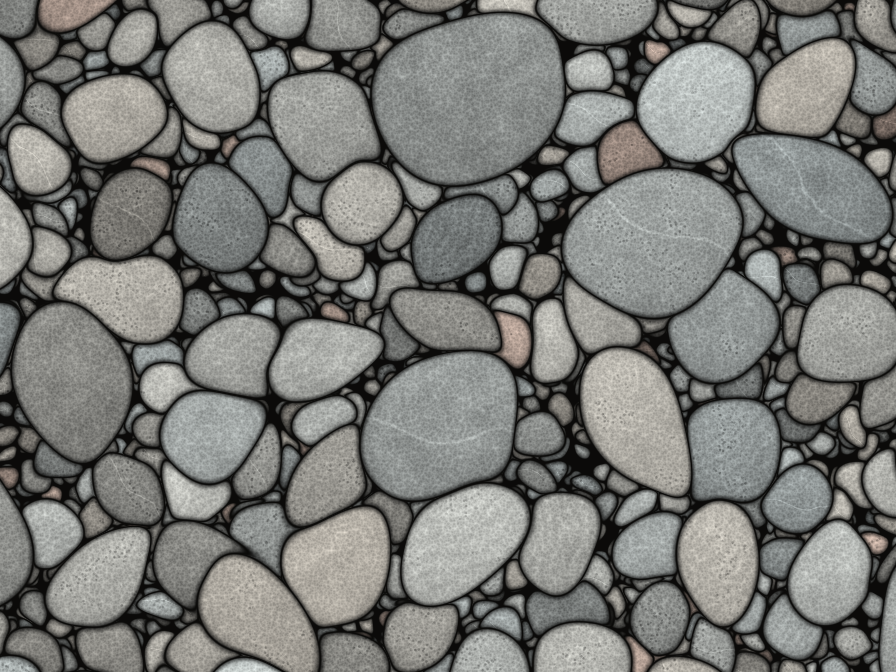
A WebGL 2 fragment shader for this texture:

```glsl
#version 300 es
precision highp float;

uniform vec2 u_resolution;
out vec4 fragColor;

struct Pebble { float dist; vec2 centre; vec2 offset; vec2 id; };

vec3 hash3(vec2 p) {
    vec3 q = fract(p.xyx * vec3(0.1031, 0.1030, 0.0973));
    q += dot(q, q.yxz + 33.33);
    return fract((q.xxy + q.yzz) * q.zyx);
}

vec2 rotate(vec2 p, float angle) {
    float c = cos(angle), s = sin(angle);
    return vec2(c * p.x + s * p.y, c * p.y - s * p.x);
}

float smoothMax(float a, float b, float k) {
    float h = max(k - abs(a - b), 0.0) / k;
    return max(a, b) + 0.25 * h * h * k;
}

float cellular(vec2 p) {
    vec2 base = floor(p);
    float nearest = 2.0;
    for (int y = -1; y <= 1; y++)
    for (int x = -1; x <= 1; x++) {
        vec2 cell = base + vec2(x, y);
        nearest = min(nearest, length(cell + hash3(cell).xy - p));
    }
    return nearest;
}

float layeredSines(vec2 p) {
    float sum = 0.0, weight = 0.5;
    for (int i = 0; i < 5; i++) {
        sum += weight * sin(p.x + 1.7 * sin(p.y)) * cos(p.y + 1.3 * sin(0.8 * p.x));
        p = rotate(p, 1.1) * 1.9 + 2.3;
        weight *= 0.7;
    }
    return sum;
}

float cellSize(int layer) { return 0.27 * pow(0.65, float(layer)); }

// One stone: a tapered, slightly lumpy ellipse
Pebble pebbleAt(vec2 p, vec2 cell, int layer) {
    float size = cellSize(layer);
    vec2 id = cell + 37.0 * float(layer);
    vec3 place = hash3(id), form = hash3(id + 71.0);
    vec2 centre = (cell + 0.5 + 0.6 * (place.xy - 0.5)) * size;
    vec2 radii = size * mix(0.42, 0.58, form.x) * vec2(1.0, mix(0.5, 0.92, form.y));
    vec2 q = rotate(p - centre, 6.283 * place.z);
    q.y /= 1.0 - 0.55 * (form.z - 0.5) * clamp(q.x / radii.x, -1.0, 1.0);
    vec2 unit = q / radii;
    float theta = atan(unit.y, unit.x + 1e-5);
    float lump = 1.0 + 0.04 * sin(3.0 * theta + 40.0 * form.x)
               + 0.03 * sin(4.0 * theta + 40.0 * form.y);
    float k = length(unit) / lump;
    float dist = k * (k - 1.0) / max(length(unit / radii), 1e-3);
    float presence = layer == 0 ? 0.45 : 0.97;
    if (hash3(id + 139.0).x > presence) dist = 1.0;
    return Pebble(dist, centre, (p - centre) / radii.x, id);
}

// True when a point lies under one of the two largest layers
bool buried(vec2 p, int layer) {
    if (layer > 3) return false;
    for (int i = 0; i < min(layer, 2); i++) {
        vec2 base = floor(p / cellSize(i));
        for (int y = -1; y <= 1; y++)
        for (int x = -1; x <= 1; x++)
            if (pebbleAt(p, base + vec2(x, y), i).dist < -0.03 * cellSize(layer)) return true;
    }
    return false;
}

// Large stones settle first, smaller ones fit the space left over
Pebble settle(vec2 p, float gap) {
    Pebble top = Pebble(1.0, p, vec2(0.0), vec2(0.0));
    for (int layer = 0; layer < 6; layer++) {
        float size = cellSize(layer), second = 0.25 * size;
        Pebble nearest = Pebble(second, p, vec2(0.0), vec2(0.0));
        vec2 base = floor(p / size);
        for (int y = -1; y <= 1; y++)
        for (int x = -1; x <= 1; x++) {
            Pebble stone = pebbleAt(p, base + vec2(x, y), layer);
            if (stone.dist >= second || buried(stone.centre, layer)) continue;
            second = max(stone.dist, nearest.dist);
            if (stone.dist < nearest.dist) nearest = stone;
        }
        float blend = 0.1 * size;
        float dist = smoothMax(nearest.dist, 0.5 * (nearest.dist - second) + gap, blend);
        dist = smoothMax(dist, 1.4 * gap - top.dist, blend);
        if (dist < top.dist) { top = nearest; top.dist = dist; }
        if (top.dist < -0.01) break;
    }
    return top;
}

vec3 stoneColour(vec2 p, Pebble stone) {
    vec3 tone = hash3(stone.id + 211.0), kind = hash3(stone.id + 307.0);
    vec3 tint = mix(vec3(0.965, 1.01, 1.01), vec3(1.03, 1.0, 0.945), tone.z);
    tint = mix(tint, vec3(1.1, 0.98, 0.91), step(0.95, kind.x));
    float value = 0.595 + 0.19 * (tone.x + tone.y - 1.0);
    // Mottling, mineral grain and patchy dark flecks
    float mottle = layeredSines(p * 38.0 + 30.0 * kind.xy);
    value += 0.06 * mottle;
    value += 0.13 * (cellular(p * 150.0) - 0.45) + 0.13 * (cellular(p * 270.0) - 0.45);
    float patches = smoothstep(0.0, 0.5, mottle) * step(0.5, kind.y);
    value -= 0.16 * patches * smoothstep(0.35, 0.1, cellular(p * 120.0));
    // Pale veins and faint bedding on some stones
    vec2 q = rotate(stone.offset, 6.283 * kind.z);
    float bend = q.y + 0.1 * sin(4.0 * q.x + 9.0 * kind.x) - 0.4 * (kind.y - 0.5);
    value += 0.1 * step(0.8, kind.z) * smoothstep(0.03, 0.0, abs(bend + 0.04 * mottle));
    value += 0.02 * step(kind.z, 0.25) * sin(28.0 * bend + 2.0 * mottle);
    return value * tint;
}

void main() {
    vec2 p = gl_FragCoord.xy / u_resolution.y + 7.3;
    float pixel = 1.0 / u_resolution.y;
    Pebble stone = settle(p, 0.0016);
    float depth = -stone.dist;
    // Soft overhead light with dark contact edges
    float light = mix(0.28, 0.95, smoothstep(-0.002, 0.0075, depth));
    light += 0.07 * smoothstep(0.004, 0.022, depth);
    light *= 1.0 + 0.09 * dot(stone.offset, vec2(-0.25, 1.0));
    vec3 gapColour = vec3(0.042, 0.04, 0.034);
    float cover = smoothstep(-0.8 * pixel, 0.8 * pixel, depth);
    fragColor = vec4(mix(gapColour, stoneColour(p, stone) * light, cover), 1.0);
}
```
